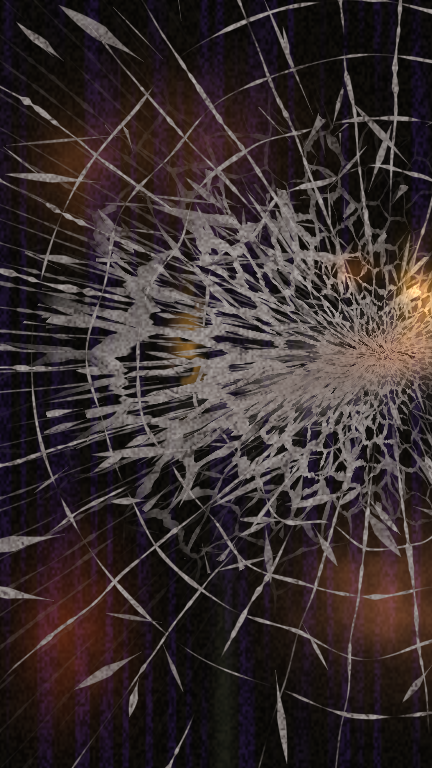
Write a Shadertoy shader that draws this texture.

```glsl
const vec2 IMPACT = vec2(0.89, 0.956);

float hash(vec2 p) {
    vec3 q = fract(p.xyx * vec3(0.1031, 0.103, 0.0973));
    q += dot(q, q.yzx + 33.33);
    return fract((q.x + q.y) * q.z);
}

vec2 hash2(vec2 p) {
    return vec2(hash(p), hash(p + 57.3));
}

float noise(vec2 p) {
    vec2 i = floor(p), f = fract(p);
    f = f * f * (3.0 - 2.0 * f);
    return mix(mix(hash(i), hash(i + vec2(1, 0)), f.x),
               mix(hash(i + vec2(0, 1)), hash(i + vec2(1, 1)), f.x), f.y);
}

float fbm(vec2 p) {
    return 0.5 * noise(p) + 0.25 * noise(p * 2.03 + 11.7) + 0.18 * noise(p * 4.1 + 5.3);
}

float glow(vec2 p, vec2 center, vec2 size) {
    vec2 d = (p - center) / size;
    return exp(-dot(d, d));
}

float stroke(float d, float width, float px) {
    return 1.0 - smoothstep(width - px, width + px, abs(d));
}

// Distance to the straight border of a Voronoi cell
float cellBorder(vec2 p) {
    vec2 cell = floor(p), nearest = vec2(9.0);
    for (int k = 0; k < 9; k++) {
        vec2 c = cell + vec2(k % 3 - 1, k / 3 - 1);
        vec2 d = c + hash2(c) - p;
        if (dot(d, d) < dot(nearest, nearest)) nearest = d;
    }
    float border = 9.0;
    for (int k = 0; k < 25; k++) {
        vec2 c = cell + vec2(k % 5 - 2, k / 5 - 2);
        vec2 d = c + hash2(c) - p, gap = d - nearest;
        if (dot(gap, gap) > 0.0001) border = min(border, dot(0.5 * (d + nearest), normalize(gap)));
    }
    return border;
}

// Angular plates separated by splintered bands
float shardWeb(float r, float a, float count, float stretch, float fill, float px) {
    vec2 q = vec2(log(r + 0.05) * count / stretch, a * count) + 40.0;
    q += 0.25 * (vec2(noise(q * 2.0), noise(q * 2.0 + 31.0)) - 0.5);
    float soft = 0.8 * px * count / (r + 0.05);
    float ragged = noise(q * 1.7 + 7.0) + 0.7 * (noise(q * vec2(5.0, 11.0)) - 0.5);
    return stroke(cellBorder(q), fill * (0.2 + 1.5 * ragged), soft);
}

// Scattered tapered splinters, loosely aimed at the impact
float splinters(vec2 p, float size, float seed, float chance, float px) {
    vec2 cell = floor(p / size);
    float sum = 0.0;
    for (int k = 0; k < 18; k++) {
        vec2 c = cell + vec2(k % 3 - 1, (k / 3) % 3 - 1);
        vec2 id = c + seed + float(k / 9) * 71.0;
        vec2 center = (c + hash2(id)) * size, ray = center - IMPACT;
        float side = smoothstep(0.15, 0.8, abs(atan(ray.y, -ray.x)));
        float angle = atan(ray.y, ray.x) + (hash(id + 9.1) - 0.5) * mix(0.4, 2.0, side);
        vec2 t = vec2(cos(angle), sin(angle)), d = p - center;
        float s = dot(d, t) / (size * (0.5 + 0.5 * hash(id + 3.7)));
        float width = size * (0.015 + 0.085 * hash(id + 5.9)) * (1.0 - abs(s)) * (1.2 + s);
        float on = step(hash(id + 2.3), chance) * step(abs(s), 1.0);
        sum = max(sum, on * stroke(dot(d, vec2(-t.y, t.x)), width, px) * (0.7 + 0.3 * hash(id + 8.0)));
    }
    return sum;
}

float rayCracks(float r, float a, float spacing, float width, float px) {
    float x = (a - 0.175) / spacing + 0.1 * (noise(vec2(r * 9.0, a * 2.0 + 30.0)) - 0.5);
    float id = floor(x + 0.5);
    float d = (x - id - 0.5 * (hash(vec2(id + 50.0, 4.0)) - 0.5)) * spacing * r;
    float along = noise(vec2(r * 11.0, id * 5.3 + 90.0));
    float frayed = noise(vec2(r * 60.0, id * 3.1 + 90.0));
    return stroke(d, width * (0.2 + 2.0 * along * along * frayed), px) * smoothstep(0.1, 0.45, along);
}

float ringCracks(float r, float a, float px) {
    float sum = 0.0;
    for (int i = 0; i < 4; i++) {
        float k = float(i), chip = noise(vec2(a * 15.0 + 60.0, k * 7.7));
        float bend = 0.05 * (noise(vec2(a * 4.0 + 20.0, k * 4.1)) - 0.5);
        float line = stroke(r - 0.43 - 0.13 * k - bend, 0.001 + 0.006 * chip * chip, px);
        sum = max(sum, line * smoothstep(0.05, 0.4, chip));
    }
    return sum;
}

vec3 backdrop(vec2 p) {
    float streak = noise(vec2(p.x * 55.0, p.y * 1.5)), cloud = 0.4 + 1.2 * fbm(p * 9.0);
    vec3 col = mix(vec3(0.045, 0.04, 0.03), vec3(0.08, 0.05, 0.13), smoothstep(0.4, 0.8, streak));
    col *= 0.35 + 1.2 * noise(p * vec2(170.0, 130.0));
    col += vec3(0.36, 0.20, 0.12) * glow(p, vec2(0.96, 0.40), vec2(0.25, 0.18)) * cloud;
    col += vec3(0.25, 0.09, 0.04) * glow(p, vec2(0.17, 0.32), vec2(0.13, 0.2)) * cloud;
    col += vec3(0.18, 0.09, 0.04) * glow(p, vec2(0.40, 1.42), vec2(0.27, 0.17)) * cloud;
    col += vec3(0.14, 0.07, 0.03) * glow(p, vec2(0.16, 1.36), vec2(0.09, 0.13)) * cloud;
    col += vec3(0.06, 0.07, 0.05) * glow(p, vec2(0.52, 0.13), vec2(0.025, 0.3));
    float ember = smoothstep(0.4, 0.6, noise(p * 28.0));
    return col + vec3(0.5, 0.34, 0.12) * ember * glow(p, vec2(0.44, 0.97), vec2(0.04, 0.12));
}

void mainImage(out vec4 fragColor, in vec2 fragCoord) {
    vec2 p = fragCoord / iResolution.x, d = p - IMPACT;
    float px = 0.8 / iResolution.x;
    float r = length(d), a = atan(d.y, -d.x);

    // Density of the shattered zone
    float reach = length((p - vec2(0.61, 0.99)) / vec2(0.58, 0.53));
    float dense = smoothstep(1.15, 0.35, reach + 0.6 * (fbm(p * 8.0) - 0.47));
    dense *= 1.0 - 0.8 * glow(p, vec2(1.0, 1.27), vec2(0.14, 0.15));
    vec2 tilted = vec2(p.x, p.y - 0.25 * (p.x - 0.79));
    float core = glow(tilted, vec2(0.79, 0.92), vec2(0.24, 0.085));

    // Broken glass: plates, splinters, rays and rings
    float stretch = 1.2 + 1.6 * exp(-a * a * 6.0);
    float glass = dense * shardWeb(r, a, 7.0, stretch, 0.01 + 0.12 * dense + 0.2 * core, px);
    glass = max(glass, splinters(p, 0.15, 20.0, 0.10 + 0.55 * dense, px));
    glass = max(glass, splinters(p, 0.085, 140.0, 0.04 + 0.6 * dense, px));
    glass = max(glass, dense * splinters(p, 0.05, 260.0, 0.5 * dense + core, px));
    float clear = smoothstep(0.08, 0.3, r);
    glass = max(glass, clear * rayCracks(r, a, 0.2094, 0.006, px));
    glass = max(glass, 0.75 * clear * exp(-a * a * 3.0) * rayCracks(r, a, 0.052, 0.004, px));
    glass = max(glass, ringCracks(r, a, px));
    glass = max(glass, core * smoothstep(0.2, 0.45, fbm(p * vec2(16.0, 45.0))));

    // Scratches and grit on the glass
    float bent = a + 0.25 * (noise(p * 11.0) - 0.5);
    float scratch = noise(vec2(r * 18.0, bent * 55.0 + 300.0));
    float grit = noise(p * 190.0);
    glass *= 0.65 + 0.35 * smoothstep(0.1, 0.4, scratch + 0.5 * grit - 0.1);
    vec3 tint = mix(vec3(0.38, 0.34, 0.33), vec3(0.70, 0.68, 0.67), scratch * 0.4 + grit * 0.6);
    tint = mix(tint, vec3(0.47, 0.40, 0.37), core * 0.6);
    vec3 col = mix(backdrop(p), tint, clamp(glass, 0.0, 1.0));

    // Warm light caught around the impact
    float flame = 0.2 + 1.4 * fbm(p * 17.0);
    col += vec3(0.50, 0.32, 0.08) * glow(p, vec2(0.97, 1.10), vec2(0.06, 0.11)) * flame;
    col += vec3(0.28, 0.15, 0.06) * glow(p, vec2(0.82, 1.15), vec2(0.06, 0.04)) * flame;
    col += vec3(0.18, 0.08, 0.02) * glow(p, vec2(0.93, 0.96), vec2(0.13, 0.06));
    fragColor = vec4(clamp(col, 0.0, 1.0), 1.0);
}
```
